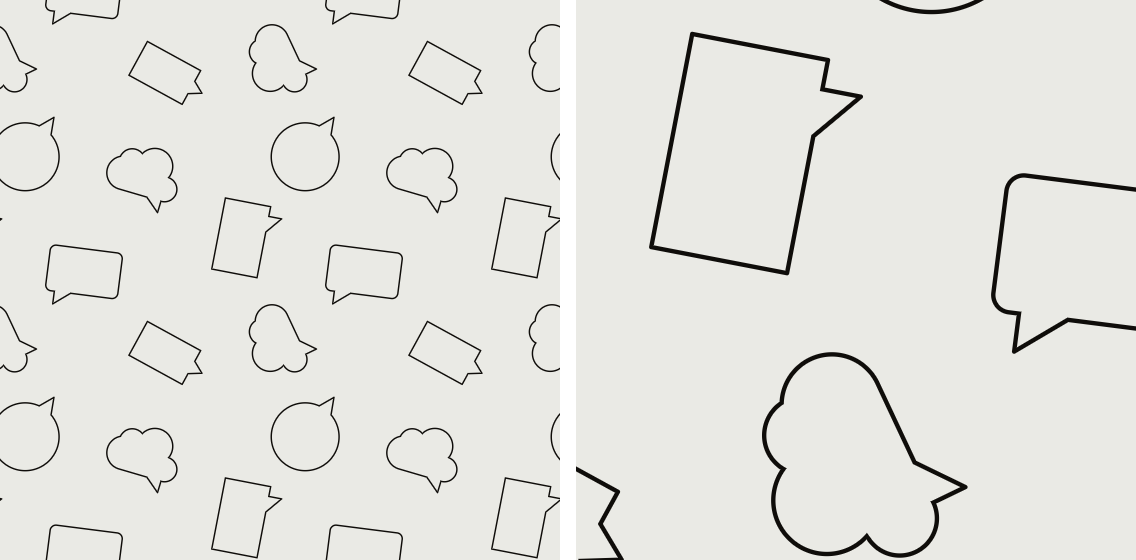
Left: the whole. Right: its middle third, enlarged.
This pattern is drawn by a Shadertoy shader. Its source:

```glsl
// Wrap around a centre within the 384-unit tile, then turn into the local frame
vec2 place(vec2 p, vec2 centre, float angle) {
    vec2 q = mod(p - centre + 192.0, 384.0) - 192.0;
    float c = cos(angle), s = sin(angle);
    return mat2(c, -s, s, c) * q;
}

float box(vec2 p, vec2 halfSize, float radius) {
    vec2 d = abs(p) - halfSize + radius;
    return length(max(d, 0.0)) + min(max(d.x, d.y), 0.0) - radius;
}

float circle(vec2 p, vec2 centre, float radius) {
    return length(p - centre) - radius;
}

// Signed distance to a triangle
float tail(vec2 p, vec2 a, vec2 b, vec2 c) {
    vec2 e0 = b - a, e1 = c - b, e2 = a - c;
    vec2 v0 = p - a, v1 = p - b, v2 = p - c;
    vec2 q0 = v0 - e0 * clamp(dot(v0, e0) / dot(e0, e0), 0.0, 1.0);
    vec2 q1 = v1 - e1 * clamp(dot(v1, e1) / dot(e1, e1), 0.0, 1.0);
    vec2 q2 = v2 - e2 * clamp(dot(v2, e2) / dot(e2, e2), 0.0, 1.0);
    float s = sign(e0.x * e2.y - e0.y * e2.x);
    vec2 d = min(min(vec2(dot(q0, q0), s * (v0.x * e0.y - v0.y * e0.x)),
                     vec2(dot(q1, q1), s * (v1.x * e1.y - v1.y * e1.x))),
                     vec2(dot(q2, q2), s * (v2.x * e2.y - v2.y * e2.x)));
    return -sqrt(d.x) * sign(d.y);
}

// Tapered capsule with two extra lobes and a tail on its straight side
float cloud(vec2 p) {
    float h = clamp((p.x - 0.1 * abs(p.y)) / 60.5, 0.0, 1.0);
    float d = circle(p, vec2(60.5 * h, 0.0), mix(23.0, 17.0, h));
    d = min(d, circle(p, vec2(36.4, 24.4), 24.5));
    d = min(d, circle(p, vec2(5.3, 18.5), 17.8));
    return min(d, tail(p, vec2(63.6, -33.1), vec2(32.7, -12.8), vec2(61.5, -9.4)));
}

// Distance to the nearest bubble outline
float outlines(vec2 p) {
    // Rounded box
    vec2 q = place(p, vec2(115.2, 372.8), 0.127);
    float d = abs(min(box(q, vec2(49.8, 31.5), 8.0),
        tail(q, vec2(-37.0, 49.0), vec2(-37.0, 25.0), vec2(-6.1, 25.0))));

    // Wide box
    q = place(p, vec2(226.0, 100.0), 0.501);
    d = min(d, abs(min(box(q, vec2(41.6, 26.4), 0.0),
        tail(q, vec2(58.0, 0.0), vec2(31.5, -15.6), vec2(31.5, 15.6)))));

    // Tall box
    q = place(p, vec2(330.8, 326.2), 0.19);
    d = min(d, abs(min(box(q, vec2(31.6, 49.6), 0.0),
        tail(q, vec2(49.5, -36.0), vec2(21.5, -36.0), vec2(21.5, -1.8)))));

    // Disc
    q = place(p, vec2(34.5, 215.0), 0.0);
    d = min(d, abs(min(circle(q, vec2(0.0), 46.5),
        tail(q, vec2(39.5, -54.0), vec2(11.5, -37.9), vec2(33.9, -20.4)))));

    // Two clouds, the second mirrored
    d = min(d, abs(cloud(place(p, vec2(373.0, 57.0), 1.033))));
    q = place(p, vec2(169.5, 237.0), 0.385);
    return min(d, abs(cloud(vec2(q.x, -q.y))));
}

void mainImage(out vec4 fragColor, in vec2 fragCoord) {
    // Two tiles each way, y pointing down
    vec2 uv = fragCoord / iResolution.xy;
    vec2 p = vec2(uv.x, 1.0 - uv.y) * 768.0;
    float pixel = 768.0 / iResolution.y;

    float ink = clamp(0.5 + (1.0 - outlines(p)) / pixel, 0.0, 1.0);
    vec3 color = mix(vec3(0.918, 0.919, 0.897), vec3(0.06, 0.05, 0.04), ink);
    fragColor = vec4(color, 1.0);
}
```
